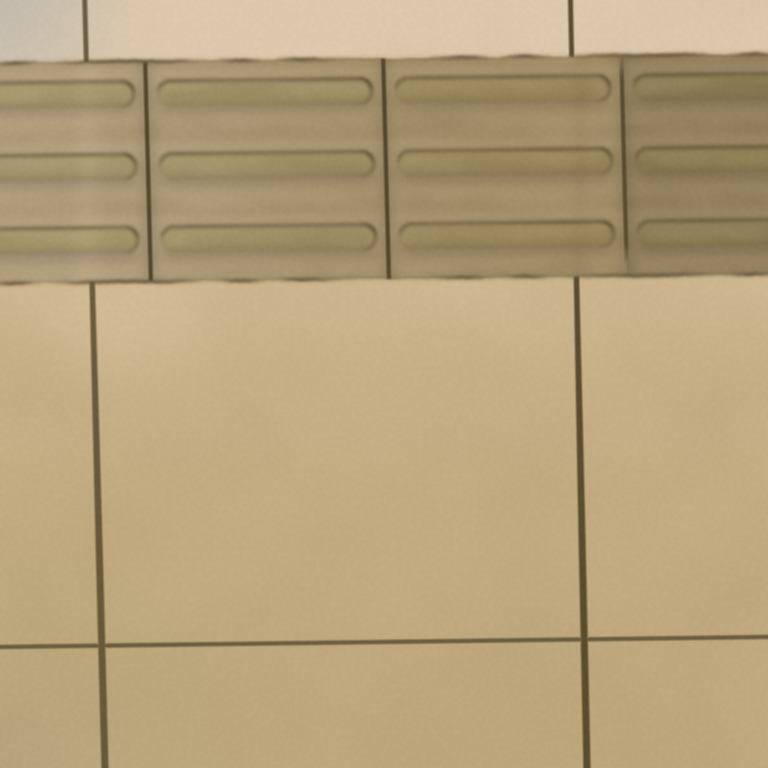
Give the GLSL for this texture, as a Shadertoy shader.

```glsl
// A cream tiled floor crossed by a band of worn, ribbed guide tiles.
// Slanted line distances give the grout, repeated capsules give the ribs,
// and layered sines with fine cellular noise add stains and grain.

const vec3 GROUT = vec3(0.33, 0.28, 0.17);
const float TILE_WIDTH = 0.310;
const float RIB_SPACING = 0.095;

vec2 hash22(vec2 p) {
    vec3 q = fract(p.xyx * vec3(0.1031, 0.1030, 0.0973));
    q += dot(q, q.yzx + 33.33);
    return fract((q.xx + q.yz) * q.zy);
}

// Distance to the nearest scattered cell point
float cellular(vec2 p) {
    vec2 cell = floor(p), f = fract(p);
    float nearest = 2.0;
    for (int j = -1; j <= 1; j++)
        for (int i = -1; i <= 1; i++) {
            vec2 o = vec2(i, j);
            nearest = min(nearest, length(o + hash22(cell + o) - f));
        }
    return nearest;
}

// Smooth mottling in about -1..1
float layeredSines(vec2 p) {
    float sum = 0.0, amp = 0.5;
    for (int i = 0; i < 4; i++) {
        sum += amp * sin(p.x + 1.7 * sin(p.y * 0.8)) * sin(p.y + 1.3 * sin(p.x * 0.7));
        p = mat2(1.5, 1.1, -1.1, 1.5) * p + 2.3;
        amp *= 0.55;
    }
    return sum;
}

// Soft stroke for a distance d, never thinner than the pixel
float stroke(float d, float halfWidth, float px) {
    float soft = max(px, 0.0022);
    return 1.0 - smoothstep(halfWidth - soft, halfWidth + soft, abs(d));
}

float glow(float d, float radius) {
    return exp(-d * d / (radius * radius));
}

float capsule(vec2 p, float halfLength, float radius) {
    p.x -= clamp(p.x, radius - halfLength, halfLength - radius);
    return length(p) - radius;
}

// Smooth floor tiles with slightly converging grout lines
vec3 floorTiles(vec2 uv, float px) {
    vec3 col = mix(vec3(0.745, 0.655, 0.485), vec3(0.775, 0.685, 0.525), smoothstep(0.05, 0.6, uv.y));
    col = mix(col, vec3(0.815, 0.725, 0.575), 0.7 * smoothstep(0.48, 0.64, uv.y));
    col = mix(col, vec3(0.86, 0.78, 0.665), smoothstep(0.8, 0.94, uv.y));
    col = mix(col, vec3(0.76, 0.735, 0.69), 0.85 * glow(length(uv - vec2(0.0, 1.0)), 0.13));
    col = mix(col, vec3(0.69, 0.635, 0.48), 0.7 * glow(length(uv - vec2(0.02, 0.0)), 0.17));
    col += vec3(0.025, 0.02, 0.03) * glow(length(uv - vec2(0.17, 0.58)), 0.09);
    col += 0.012 * layeredSines(uv * 13.0);

    float lower = smoothstep(0.85, 0.2, uv.y);
    float leftLine = uv.x - 0.1367 + 0.0264 * uv.y;
    float rightLine = uv.x - 0.7643 + 0.0215 * uv.y;
    float crossLine = uv.y - 0.1576 - 0.013 * uv.x;
    float width = mix(0.0032, 0.0046, lower);
    float shade = 0.82 * stroke(leftLine, width, px);
    shade = max(shade, 0.95 * stroke(rightLine, width, px));
    shade = max(shade, 0.78 * stroke(crossLine, 0.0028, px));
    return mix(col, GROUT, shade);
}

// Raised bars: dark upper rim, rounded right end, faint lower rim
vec3 addRib(vec3 col, vec2 p, float wear) {
    float d = capsule(p, 0.139, 0.016);
    float up = smoothstep(-0.004, 0.012, p.y);
    float right = smoothstep(0.115, 0.137, p.x);
    float rim = glow(d, 0.0038) * (0.10 + 0.40 * up + 0.28 * right);
    col = mix(col, col * vec3(0.96, 0.97, 0.90), smoothstep(0.004, -0.006, d));
    col *= 1.0 - 0.07 * glow(p.y + 0.019, 0.011) * smoothstep(0.15, 0.12, abs(p.x));
    col += 0.018 * glow(p.y - 0.026, 0.008);
    return mix(col, vec3(0.35, 0.30, 0.19), rim * (0.9 + 0.25 * wear));
}

// Band of guide tiles; height is measured from the tilted middle rib
vec3 guideTiles(vec2 uv, float height, float px) {
    float t = (uv.x + 0.026 * (uv.y - 0.78) - 0.1927) / TILE_WIDTH;
    float id = floor(t);
    float across = (fract(t) - 0.5) * TILE_WIDTH;
    float wear = layeredSines(uv * vec2(17.0, 31.0));

    vec3 col = mix(vec3(0.68, 0.61, 0.48), vec3(0.625, 0.55, 0.405), smoothstep(0.0, 0.75, uv.x));
    col = mix(col, vec3(0.575, 0.505, 0.37), step(1.5, id));
    col += 0.018 * wear + 0.010 * sin(height * 130.0 + 2.0 * wear);
    col += 0.025 * glow(uv.x - 0.115, 0.018) - 0.015 * glow(uv.x - 0.755, 0.012);

    float row = clamp(round(height / RIB_SPACING), -1.0, 1.0);
    col = addRib(col, vec2(across, height - row * RIB_SPACING), wear);

    float seam = TILE_WIDTH * 0.5 - abs(across);
    float middle = smoothstep(0.145, 0.10, abs(height));
    float dark = mix(0.92, 0.8 * middle, step(0.9, t) * step(1.5, t));
    col *= 1.0 - 0.08 * glow(seam, 0.012);
    return mix(col, GROUT * 0.9, dark * stroke(seam, 0.0027, px));
}

void mainImage(out vec4 fragColor, in vec2 fragCoord) {
    vec2 uv = fragCoord / iResolution.xy;
    float px = 1.0 / iResolution.y;
    float height = uv.y - 0.781 - 0.012 * uv.x;

    // Uneven band outline, with dirt gathered along both edges
    float ragged = 0.0016 * layeredSines(vec2(uv.x * 60.0, 1.2));
    float edge = abs(height + 0.0065 + ragged) - 0.1435;
    float band = smoothstep(0.0025, -0.0025, edge);
    vec3 col = mix(floorTiles(uv, px), guideTiles(uv, height, px), band);
    float dirt = 0.45 + 0.3 * sin(uv.x * 47.0 + 2.0 * sin(uv.x * 19.0));
    col = mix(col, vec3(0.40, 0.34, 0.23), dirt * glow(edge, 0.0035));

    col += 0.016 * (cellular(uv * 150.0) - 0.5);
    fragColor = vec4(clamp(col, 0.0, 1.0), 1.0);
}
```
